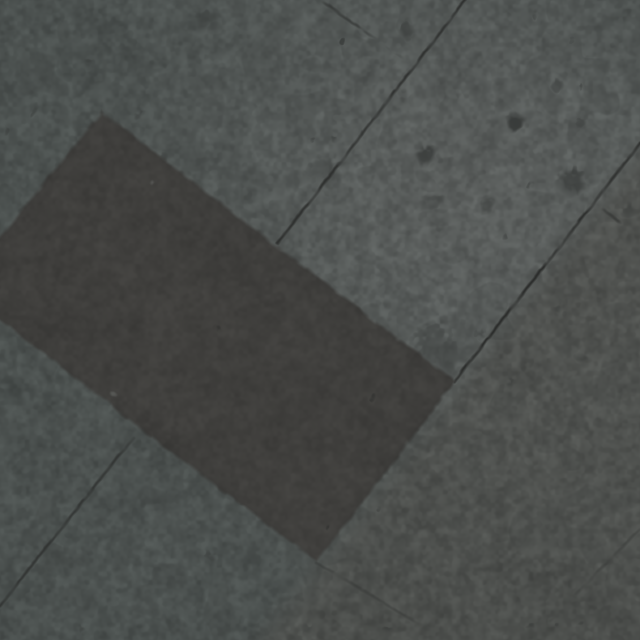
A Shadertoy shader for this texture:

```glsl
// Worn grey paving stones with one dark slab, thin diagonal seams and stains.

const vec3 STONE_COOL = vec3(0.294, 0.316, 0.309);
const vec3 STONE_PALE = vec3(0.356, 0.370, 0.364);
const vec3 STONE_WARM = vec3(0.308, 0.314, 0.302);
const vec3 SLAB_COLOR = vec3(0.247, 0.244, 0.235);
const vec3 SEAM_COLOR = vec3(0.165, 0.170, 0.165);
const vec3 STAIN_COLOR = vec3(0.205, 0.215, 0.210);
const vec3 CHIP_COLOR = vec3(0.40, 0.41, 0.40);

const vec2 SLAB_TOP = vec2(0.159, 0.825);
const vec2 SLAB_RIGHT = vec2(0.710, 0.404);
const vec2 SLAB_BOTTOM = vec2(0.495, 0.121);
const vec2 SLAB_LEFT = vec2(-0.065, 0.549);

const float SEAM_WIDTH = 0.0022;
const float EDGE_ROUGHNESS = 0.005;
const float EDGE_SOFTNESS = 0.004;
const float STONE_GRAIN = 0.115;
const float SLAB_GRAIN = 0.070;

// Main stains: centre, radius, strength
const int STAIN_COUNT = 12;
const vec4 STAINS[STAIN_COUNT] = vec4[](
    vec4(0.805, 0.809, 0.015, 0.85), vec4(0.664, 0.758, 0.018, 0.70),
    vec4(0.895, 0.718, 0.026, 0.65), vec4(0.674, 0.684, 0.020, 0.32),
    vec4(0.762, 0.677, 0.012, 0.45), vec4(0.685, 0.455, 0.044, 0.42),
    vec4(0.870, 0.866, 0.012, 0.45), vec4(0.905, 0.805, 0.010, 0.45),
    vec4(0.638, 0.954, 0.015, 0.55), vec4(0.536, 0.935, 0.008, 0.75),
    vec4(0.505, 0.735, 0.028, 0.32), vec4(0.319, 0.967, 0.018, 0.35));

vec3 hash3(vec2 p) {
    vec3 q = fract(vec3(p.xyx) * vec3(0.1031, 0.1030, 0.0973));
    q += dot(q, q.yxz + 33.33);
    return fract((q.xxy + q.yzz) * q.zyx);
}

// Smooth cellular noise: random cell values blended by distance, centred on 0
float cellNoise(vec2 p) {
    vec2 cell = floor(p);
    float sum = 0.0, total = 0.0;
    for (int j = -1; j <= 1; j++)
    for (int i = -1; i <= 1; i++) {
        vec2 id = cell + vec2(i, j);
        vec3 h = hash3(id + 57.0);
        vec2 d = id + 0.2 + 0.6 * h.xy - p;
        float w = exp(-4.0 * dot(d, d));
        sum += w * (h.z - 0.5);
        total += w;
    }
    return 2.0 * sum / total;
}

// Sparse random flecks, one candidate in each grid cell
float flecks(vec2 p, float density) {
    vec2 id = floor(p);
    vec3 h = hash3(id + 211.0);
    float radius = 0.08 + 0.12 * fract(h.z * 91.0);
    float d = length(p - id - 0.3 - 0.4 * h.xy);
    return step(h.z, density) * (1.0 - smoothstep(radius * 0.3, radius * 1.6, d));
}

float segmentDistance(vec2 p, vec2 a, vec2 b) {
    vec2 ab = b - a;
    return length(p - a - ab * clamp(dot(p - a, ab) / dot(ab, ab), 0.0, 1.0));
}

// Signed distance to a line, positive on the left of a to b
float side(vec2 p, vec2 a, vec2 b) {
    vec2 t = normalize(b - a);
    return dot(p - a, vec2(-t.y, t.x));
}

float slabDistance(vec2 p) {
    return max(max(side(p, SLAB_TOP, SLAB_RIGHT), side(p, SLAB_RIGHT, SLAB_BOTTOM)),
               max(side(p, SLAB_BOTTOM, SLAB_LEFT), side(p, SLAB_LEFT, SLAB_TOP)));
}

float seam(vec2 p, vec2 a, vec2 b, float strength) {
    return strength * (1.0 - smoothstep(0.0, SEAM_WIDTH * 2.0, segmentDistance(p, a, b)));
}

void mainImage(out vec4 fragColor, in vec2 fragCoord) {
    vec2 uv = fragCoord / iResolution.xy;
    float broad = cellNoise(uv * 9.0);
    float medium = cellNoise(uv * 34.0);
    float fine = cellNoise(uv * 85.0);
    float grit = cellNoise(uv * 150.0 + 31.0);
    vec2 warp = vec2(medium + fine, cellNoise(uv * 55.0 + 19.0) + grit);
    float grain = 0.35 * broad + 0.45 * medium + 0.70 * fine + 0.60 * grit;

    // Stone: cool on the left, pale in the upper right, warm in the lower right
    vec2 fromPale = uv - vec2(0.74, 0.68);
    float pale = exp(-5.5 * dot(fromPale, fromPale));
    float warm = smoothstep(-0.02, 0.04, side(uv, vec2(1.0, 0.776), SLAB_RIGHT));
    vec3 color = mix(STONE_COOL, STONE_PALE, pale);
    color = mix(color, STONE_WARM, 0.75 * warm);
    color *= 1.0 + STONE_GRAIN * grain;

    // Stains with ragged outlines
    float stain = 0.0;
    for (int i = 0; i < STAIN_COUNT; i++) {
        vec4 s = STAINS[i];
        vec2 d = uv - s.xy + 0.28 * s.z * warp;
        d = vec2(d.x + d.y, 1.25 * (d.y - d.x)) * 0.7071;
        stain = max(stain, s.w * (1.0 - smoothstep(s.z * 0.45, s.z * 1.2, length(d))));
    }
    stain = max(stain, 0.40 * flecks(uv * 26.0 + 0.12 * warp, 0.07));
    stain = max(stain, 0.22 * smoothstep(0.25, 0.7, medium + 0.5 * broad));
    color = mix(color, STAIN_COLOR, stain);

    // Seams, three clear and four faint, worn away in places
    vec2 p = uv + 0.0008 * warp;
    float clear = seam(p, vec2(0.727, 1.0), vec2(0.434, 0.620), 0.85);
    clear = max(clear, seam(p, vec2(1.0, 0.776), SLAB_RIGHT, 0.95));
    clear = max(clear, seam(p, vec2(0.208, 0.316), vec2(0.0, 0.053), 0.70));
    float faint = seam(p, vec2(0.501, 1.0), vec2(0.647, 0.898), 0.55);
    faint = max(faint, seam(p, vec2(0.931, 0.681), vec2(1.0, 0.629), 0.55));
    faint = max(faint, seam(p, vec2(1.0, 0.173), vec2(0.86, 0.03), 0.30));
    faint = max(faint, seam(p, SLAB_BOTTOM, vec2(0.68, 0.01), 0.30));
    clear *= clamp(0.9 + 0.5 * medium + 0.3 * fine, 0.0, 1.0);
    faint *= smoothstep(-0.5, 0.4, medium + 0.5 * fine);
    color = mix(color, SEAM_COLOR, max(clear, faint));

    // Dark slab with a rough, slightly darker rim
    float d = slabDistance(uv) + EDGE_ROUGHNESS * (0.35 * medium + 0.4 * fine);
    vec3 slab = SLAB_COLOR * (1.0 + SLAB_GRAIN * grain);
    slab = mix(slab, SEAM_COLOR, 0.45 * flecks(uv * 30.0 + 0.12 * warp, 0.025));
    slab *= 1.0 - 0.06 * exp(-abs(d) * 150.0);
    color = mix(slab, color, smoothstep(-EDGE_SOFTNESS, EDGE_SOFTNESS, d));

    // Two pale chips
    vec2 q = uv + 0.002 * warp;
    float chip = min(length(q - vec2(0.238, 0.714)) - 0.002, length(q - vec2(0.178, 0.385)) - 0.004);
    color = mix(color, CHIP_COLOR, 0.55 * (1.0 - smoothstep(-0.003, 0.003, chip)));
    fragColor = vec4(color, 1.0);
}
```
